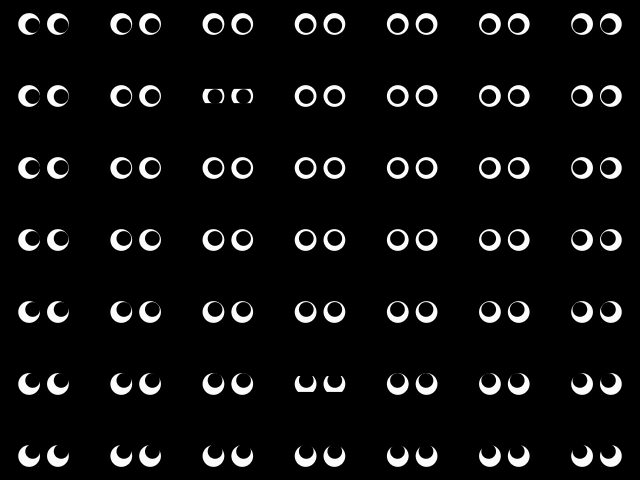
A Shadertoy shader for this pattern:

```glsl
// Grid of paired round eyes in the dark, all gazing at one point, two pairs half shut.

const vec2 PITCH = vec2(0.192, 0.15);         // spacing of pairs, in canvas heights
const vec2 GAZE_TARGET = vec2(0.106, 0.222);  // point the pupils turn towards
const vec2 GAZE_GAIN = vec2(0.0103, 0.0142);  // pupil shift per unit of distance
const float EYE_GAP = 0.03;                   // half the distance within a pair
const float EYE_RADIUS = 0.0226;
const float PUPIL_RADIUS = 0.0153;
const vec3 NIGHT = vec3(0.0);
const vec3 EYE_WHITE = vec3(0.99);

float circleDistance(vec2 p, float radius) {
    return length(p) - radius;
}

// Coverage of a shape from its signed distance.
float fill(float dist, float pixel) {
    return clamp(0.5 - dist / pixel, 0.0, 1.0);
}

// 1.0 only for the chosen cell.
float isCell(vec2 cell, vec2 chosen) {
    return 1.0 - step(0.5, length(cell - chosen));
}

// Half height left open between the lids.
float lidOpening(vec2 cell) {
    float opening = EYE_RADIUS * 2.0;
    opening = mix(opening, 0.0148, isCell(cell, vec2(-1.0, 2.0)));
    return mix(opening, 0.0165, isCell(cell, vec2(0.0, -2.0)));
}

// White of one eye, with the pupil cut out and the lids applied.
float eyeMask(vec2 p, vec2 center, float opening, float pixel) {
    vec2 q = p - center;
    vec2 gaze = GAZE_GAIN * (GAZE_TARGET - center);
    float ball = circleDistance(q, EYE_RADIUS);
    float pupil = circleDistance(q - gaze, PUPIL_RADIUS);
    float lids = abs(q.y) - opening;
    return fill(max(ball, lids), pixel) * (1.0 - fill(pupil, pixel));
}

void mainImage(out vec4 fragColor, in vec2 fragCoord) {
    float pixel = 1.0 / iResolution.y;
    vec2 p = (fragCoord - 0.5 * iResolution.xy) * pixel;

    // Nearest pair, then the nearer eye of that pair
    vec2 cell = floor(p / PITCH + 0.5);
    vec2 center = cell * PITCH;
    center.x += p.x < center.x ? -EYE_GAP : EYE_GAP;

    float eye = eyeMask(p, center, lidOpening(cell), pixel);
    fragColor = vec4(mix(NIGHT, EYE_WHITE, eye), 1.0);
}
```
